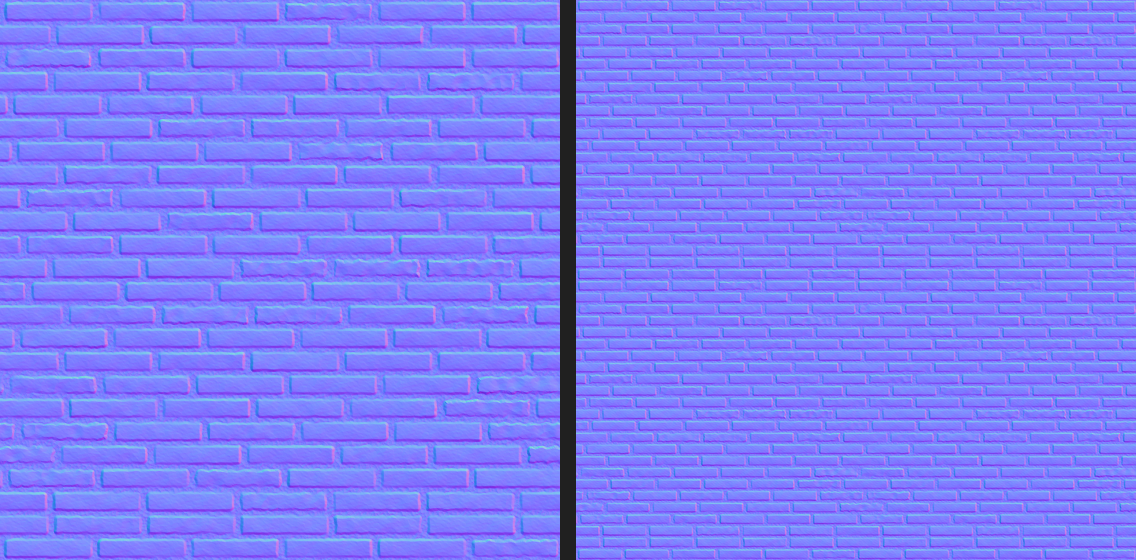
Left: one tile. Right: repeated 2 by 2.
Give the GLSL for this texture map, as a three.js fragment shader.

```glsl
// Tangent-space normal map of a worn running-bond brick wall, tiling both ways.
varying vec2 vUv;

// Lengths are in row heights: the tile is ROWS x ROWS units.
const float ROWS = 24.0;
const float BRICKS = 6.0;               // bricks across
const float PITCH = ROWS / BRICKS;      // brick length including joint
const float SLIPPED_ROWS = 2.0;         // bottom rows laid half a brick over
const float ROW_DRIFT = 0.30;           // random slide of rows, in bricks
const vec2  HALF_BRICK = vec2(1.945, 0.475);
const float CORNER = 0.17;
const float BEVEL = 0.15;
const float RELIEF = 0.082;             // brick height above the mortar
const float DOME = 0.15;                // vertical rounding of the face
const vec2  TILT = vec2(0.012, 0.05);   // random lean of each brick
const float EDGE_WEAR_MIN = 0.045;
const float EDGE_WEAR_MAX = 0.17;
const float DENT_DEPTH = 0.032;
const float SWELL = 0.0045;
const float GRAIN = 0.0007;
const float MORTAR_LUMPS = 0.035;
const float SAMPLE_STEP = 0.022;
const float TAU = 6.28318;

vec2 hash2(vec2 p) {
  vec3 q = fract(p.xyx * vec3(0.1031, 0.1030, 0.0973));
  q += dot(q, q.yzx + 33.33);
  return fract((q.xx + q.yz) * q.zy);
}

// Distance to the nearest scattered point, wrapping after `cells` cells.
float cellular(vec2 uv, float cells) {
  vec2 p = uv * cells;
  vec2 base = floor(p);
  float nearest = 4.0;
  for (int j = -1; j <= 1; j++) {
    for (int i = -1; i <= 1; i++) {
      vec2 cell = base + vec2(float(i), float(j));
      vec2 away = cell + hash2(mod(cell, cells) + cells) - p;
      nearest = min(nearest, dot(away, away));
    }
  }
  return sqrt(nearest);
}

// Sine wave with whole-number frequency, so it wraps.
float wave(vec2 uv, vec2 freq, float phase) {
  return sin(TAU * dot(uv, freq) + phase);
}

float roundedBox(vec2 p, vec2 halfSize, float radius) {
  vec2 q = abs(p) - halfSize + radius;
  return length(max(q, 0.0)) + min(max(q.x, q.y), 0.0) - radius;
}

// Start of the first brick in a row, in bricks.
float rowOffset(float row) {
  float parity = mod(row + step(row, SLIPPED_ROWS - 0.5), 2.0);
  float drift = hash2(vec2(row, 7.0)).x * sin(0.5 * TAU * row / ROWS);
  return 0.5 * (1.0 - parity) + 0.02 + ROW_DRIFT * drift;
}

float wallHeight(vec2 p) {
  vec2 uv = p / ROWS;

  // Brick lookup
  float row = mod(floor(p.y), ROWS);
  float along = p.x / PITCH - rowOffset(row);
  vec2 id = vec2(mod(floor(along), BRICKS), row);
  vec2 local = vec2((fract(along) - 0.5) * PITCH, fract(p.y) - 0.5);
  vec2 rndA = hash2(id + 31.0);
  vec2 rndB = hash2(id + 83.0);

  // Outline with worn edges
  float coarse = cellular(uv, 64.0);
  float fine = cellular(uv, 150.0);
  float wear = rndA.x * rndA.x * rndA.x;
  float d = roundedBox(local, HALF_BRICK - 0.03 * vec2(rndB.x, 0.6 * rndB.y),
                       CORNER + 0.08 * rndA.y);
  d += mix(EDGE_WEAR_MIN, EDGE_WEAR_MAX, wear) * (0.75 * coarse + 0.25 * fine);
  float mask = 1.0 - smoothstep(-BEVEL, 0.0, d);

  // Domed, leaning, dented face
  float face = RELIEF - DOME * local.y * local.y;
  face += dot(local, TILT * (2.0 * rndB - 1.0));
  float dent = 1.0 - smoothstep(0.0, 0.5, cellular(uv, 30.0));
  face -= DENT_DEPTH * (0.12 + wear) * dent;
  face += SWELL * (wave(uv, vec2(11.0, 17.0), 1.3 + 2.0 * coarse)
                 + wave(uv, vec2(19.0, -23.0), 4.1));

  // Diagonal grain and lumpy mortar
  float grain = wave(uv, vec2(47.0, 121.0), 5.0 * coarse)
              + wave(uv, vec2(83.0, 97.0), 4.0 * fine)
              + wave(uv, vec2(-29.0, 139.0), 3.0 * fine);
  float mortar = MORTAR_LUMPS * (0.6 * coarse + 0.4 * fine);
  return mix(mortar, face, mask) + GRAIN * grain;
}

void main() {
  vec2 p = vUv * ROWS;
  vec2 e = vec2(SAMPLE_STEP, 0.0);
  vec2 slope = vec2(wallHeight(p + e.xy) - wallHeight(p - e.xy),
                    wallHeight(p + e.yx) - wallHeight(p - e.yx)) / (2.0 * SAMPLE_STEP);
  vec3 normal = normalize(vec3(-slope, 1.0));
  gl_FragColor = vec4(0.5 + 0.5 * normal, 1.0);
}
```
